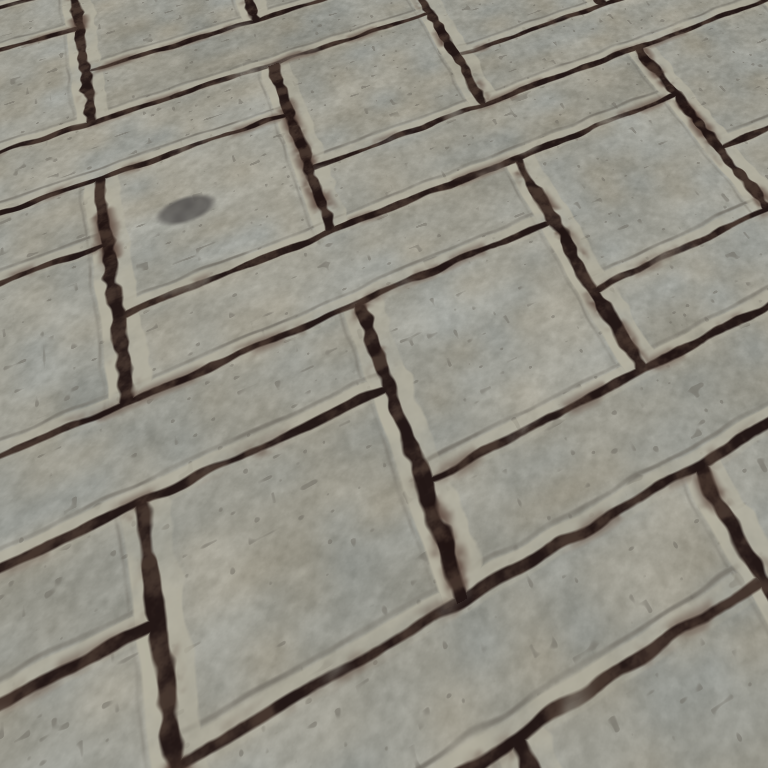
This texture is drawn by a WebGL 2 fragment shader. Its source:

```glsl
#version 300 es
precision highp float;
// Weathered concrete paving in perspective: squares and double-length strips in a stepped bond.
uniform vec2 u_resolution;
out vec4 outColor;

const vec3 STONE = vec3(0.60, 0.595, 0.555);
const vec3 LIGHT_EDGE = vec3(0.70, 0.685, 0.62);
const vec3 SHADE = vec3(0.50, 0.48, 0.44);
const vec3 DIRT = vec3(0.40, 0.33, 0.29);
const vec3 JOINT_BROWN = vec3(0.25, 0.19, 0.16);
const vec3 JOINT_BLACK = vec3(0.11, 0.065, 0.06);

// Plane to canvas: one column step, one row step, plane origin
const mat3 PERSPECTIVE = mat3(
  0.2767, 0.1494, 0.0745,
  0.0021, -0.1274, -0.064,
  0.1289, 0.7669, 1.0);

float hash(vec2 p) {
  vec3 q = fract(p.xyx * 0.1031);
  q += dot(q, q.yzx + 33.33);
  return fract((q.x + q.y) * q.z);
}

float noise(vec2 p) {
  vec2 i = floor(p), f = fract(p);
  f = f * f * (3.0 - 2.0 * f);
  return mix(mix(hash(i), hash(i + vec2(1, 0)), f.x),
             mix(hash(i + vec2(0, 1)), hash(i + vec2(1, 1)), f.x), f.y);
}

float fbm(vec2 p) {
  float sum = 0.0, amp = 0.5;
  for (int i = 0; i < 4; i++) {
    sum += amp * noise(p);
    p = p * 2.03 + 17.7;
    amp *= 0.5;
  }
  return sum / 0.9375;
}

// Soft stripe covering distances from a to b
float band(float d, float a, float b, float soft) {
  return smoothstep(a - soft, a + soft, d) * (1.0 - smoothstep(b - soft, b + soft, d));
}

// Block containing a plane point: origin in xy, size in zw
vec4 findBlock(vec2 uv) {
  vec2 cell = floor(uv);
  float phase = mod(cell.x + cell.y, 4.0);
  if (phase < 1.5) return vec4(cell.x, cell.y - phase, 1.0, 2.0);
  return vec4(cell.x - step(2.5, phase), cell.y, 2.0, 1.0);
}

// Mottled face with a tone per block, fine grain and small pits
vec3 stoneFace(vec2 ground, vec2 id) {
  float tone = (hash(id + 40.0) - 0.5) * 0.035;
  float cloud = (fbm(ground * 2.2 + id * 3.1) - 0.5) * 0.13;
  float grain = (fbm(ground * 15.0) - 0.5) * 0.11;
  vec3 color = STONE + tone + cloud + grain;
  color += vec3(0.008, 0.0, -0.01) * (noise(ground * 3.0) - 0.5) * 3.0;
  float pits = smoothstep(0.87, 0.96, noise(ground * 13.0 + 5.0));
  return mix(color, SHADE * 0.82, pits * 0.45);
}

float ellipseMask(vec2 p, vec2 center, vec2 radius, float angle) {
  float c = cos(angle), s = sin(angle);
  vec2 q = mat2(c, -s, s, c) * (p - center) / radius;
  return 1.0 - smoothstep(0.75, 1.15, length(q));
}

void main() {
  vec2 canvas = gl_FragCoord.xy / u_resolution;
  vec3 plane = inverse(PERSPECTIVE) * vec3(canvas, 1.0);
  vec2 uv = plane.xy / plane.z;
  vec2 soft = max(fwidth(uv) * 0.7, vec2(0.007, 0.014));
  vec2 ground = uv * vec2(2.0, 1.0);

  // Uneven block outlines
  vec2 wobble = vec2(noise(ground * 4.0), noise(ground * 4.0 + 31.0)) - 0.5;
  vec2 bent = uv + wobble * vec2(0.02, 0.045);
  vec4 block = findBlock(bent);
  vec2 near = bent - block.xy;
  vec2 far = block.zw - near;
  vec2 edge = min(near, far);
  float wear = fbm(ground * 3.0 + 9.0);
  float rough = noise(ground * 9.0 + 60.0);

  vec3 color = stoneFace(ground, block.xy);

  // Pale chamfers, with a thin shaded crease inside each
  float chip = smoothstep(0.2, 0.65, wear);
  float pale = 0.95 * band(far.x, 0.015, 0.075, soft.x);
  pale = max(pale, 0.75 * band(near.x, 0.02, 0.085 + 0.02 * rough, soft.x));
  pale = max(pale, 0.75 * band(far.y, 0.03, 0.14, soft.y));
  pale = max(pale, 0.3 * band(near.y, 0.03, 0.09, soft.y));
  float crease = max(band(far.y, 0.155, 0.19, soft.y),
                     0.6 * band(far.x, 0.085, 0.097, soft.x));
  color = mix(color, SHADE * 0.85, crease * (1.0 - chip * 0.65) * 0.8);
  color = mix(color, LIGHT_EDGE, pale * (0.4 + 0.6 * chip));

  // Reddish soil spilling from the joints
  float spill = 1.0 - smoothstep(0.025, 0.085, edge.x + 0.02 * rough);
  spill = max(spill, 0.6 - 0.6 * smoothstep(0.03, 0.13, edge.y));
  color = mix(color, DIRT, spill * smoothstep(0.48, 0.68, fbm(ground * 2.6 + 80.0)));

  // Broad steep joints and narrower, partly filled cross joints
  vec2 halfWidth = vec2(0.014 + 0.026 * rough, 0.015 + 0.05 * wear);
  vec2 gap = 1.0 - smoothstep(halfWidth - soft, halfWidth + soft, edge);
  gap.y *= 0.35 + 0.65 * smoothstep(0.2, 0.42, fbm(ground * 1.7 + 23.0));
  vec3 soil = mix(JOINT_BLACK, JOINT_BROWN, smoothstep(0.3, 0.75, fbm(ground * 7.0)));
  color = mix(color, soil, max(gap.x, gap.y) * 0.95);

  // One damp oval spot
  float damp = ellipseMask(canvas, vec2(0.242, 0.727), vec2(0.039, 0.016), 0.32);
  color = mix(color, vec3(0.34, 0.33, 0.32), damp * (0.65 + 0.3 * rough));

  outColor = vec4(clamp(color, 0.0, 1.0), 1.0);
}
```
